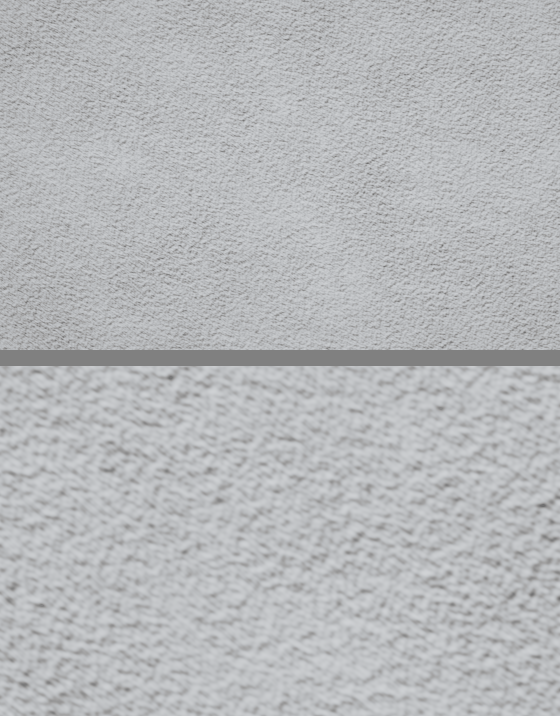
Top: the whole. Bottom: its middle third, enlarged.
Write a Shadertoy shader that draws this texture.

```glsl
// Fine grey stucco: a rough plaster skin under soft light from above.
// Layered gradient noise, slightly stretched along curved trowel strokes, forms
// a height field; its slope towards the light sets the tone of each grain.

const vec2 LIGHT_STEP = vec2(-0.0020, 0.0040);
const float BASE_TONE = 0.744;
const float GRAIN_CONTRAST = 0.038;

vec2 randomGradient(vec2 cell) {
    vec3 h = fract(cell.xyx * vec3(0.1031, 0.1030, 0.0973));
    h += dot(h, h.yzx + 33.33);
    float angle = 6.28318 * fract((h.x + h.y) * h.z);
    return vec2(cos(angle), sin(angle));
}

float cornerValue(vec2 cell, vec2 local, vec2 corner) {
    return dot(randomGradient(cell + corner), local - corner);
}

float gradientNoise(vec2 p) {
    vec2 cell = floor(p);
    vec2 f = p - cell;
    vec2 blend = f * f * f * (f * (f * 6.0 - 15.0) + 10.0);
    float low = mix(cornerValue(cell, f, vec2(0.0, 0.0)),
                    cornerValue(cell, f, vec2(1.0, 0.0)), blend.x);
    float high = mix(cornerValue(cell, f, vec2(0.0, 1.0)),
                     cornerValue(cell, f, vec2(1.0, 1.0)), blend.x);
    return mix(low, high, blend.y);
}

// Each octave is turned so that no lattice direction stands out.
float layeredNoise(vec2 p, int octaves, float gain) {
    const mat2 TURN = mat2(0.8, 0.6, -0.6, 0.8);
    float sum = 0.0;
    float amplitude = 1.0;
    for (int i = 0; i < octaves; i++) {
        sum += amplitude * gradientNoise(p);
        p = TURN * p * 2.0 + vec2(17.3, 41.7);
        amplitude *= gain;
    }
    return sum;
}

// Strokes fall to the right and flatten towards the right edge.
vec2 strokeSpace(vec2 p) {
    return vec2(p.x, p.y + 0.42 * p.x - 0.11 * p.x * p.x);
}

float plasterHeight(vec2 p) {
    return layeredNoise(strokeSpace(p) * vec2(74.0, 92.0) + 11.0, 2, 0.6);
}

// Soft shoulder on lit faces, deeper falloff in the crevices.
float shapeShade(float shade) {
    float lit = max(shade, 0.0);
    float dark = min(max(-shade, 0.0), 3.2);
    return lit / (1.0 + 0.2 * lit) - dark - 0.25 * dark * dark;
}

// Neutral shadows, slightly blue lit plaster.
vec3 plasterColor(float tone) {
    float coolness = 0.010 * smoothstep(0.62, 0.74, tone);
    return vec3(tone - coolness, tone - 0.001, tone + 0.9 * coolness);
}

void mainImage(out vec4 fragColor, in vec2 fragCoord) {
    vec2 p = fragCoord / iResolution.y;
    float aspect = iResolution.x / iResolution.y;

    // Grain relief
    float height = plasterHeight(p);
    float slope = height - plasterHeight(p + LIGHT_STEP);
    float shade = 3.2 * slope + 1.0 * height;

    // Broad worn patches, clumps of grains and faint trowel bands
    float patches = layeredNoise(p * 3.0 + 5.0, 3, 0.6);
    float clumps = layeredNoise(strokeSpace(p) * vec2(18.0, 24.0) + 53.0, 2, 0.8);
    float bands = gradientNoise(strokeSpace(p) * vec2(5.0, 20.0) + 31.0);
    float roughness = 1.0 - 0.4 * patches - 0.3 * clumps;

    // Slight darkening towards the borders, strongest at the left
    vec2 fromCenter = vec2(p.x / aspect, p.y) - vec2(0.56, 0.52);
    float falloff = dot(fromCenter, fromCenter);

    float tone = BASE_TONE + GRAIN_CONTRAST * roughness * shapeShade(shade);
    tone += 0.030 * patches + 0.022 * clumps + 0.016 * bands - 0.08 * falloff;

    fragColor = vec4(plasterColor(tone), 1.0);
}
```
